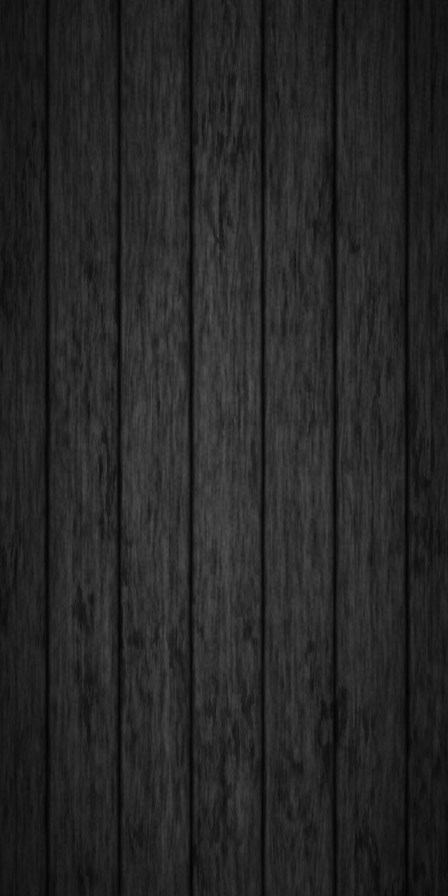
Reproduce this texture procedurally as a Shadertoy shader.

```glsl
// Charcoal vertical wood planks with fine grain, worn streaks and a soft vignette.

float hash(vec2 p) {
    return fract(sin(dot(p, vec2(127.1, 311.7))) * 43758.5453);
}

float noise(vec2 p) {
    vec2 i = floor(p), f = fract(p);
    f = f * f * (3.0 - 2.0 * f);
    return mix(mix(hash(i), hash(i + vec2(1, 0)), f.x),
               mix(hash(i + vec2(0, 1)), hash(i + vec2(1, 1)), f.x), f.y);
}

float fbm(vec2 p) {
    float sum = 0.0, amp = 0.5;
    for (int i = 0; i < 4; i++) {
        sum += amp * noise(p);
        p = p * 2.03 + 17.3;
        amp *= 0.5;
    }
    return sum / 0.9375;
}

void mainImage(out vec4 fragColor, in vec2 fragCoord) {
    vec2 uv = fragCoord / iResolution.xy;
    vec2 p = fragCoord / iResolution.x;

    // Plank layout: six seams, with partial boards at both sides
    float pitch = 0.1605;
    float column = (p.x - 0.1055) / pitch;
    float plank = floor(column);
    float across = fract(column);
    float seamDist = min(across, 1.0 - across) * pitch;
    float seed = hash(vec2(plank, 4.7));

    // Each plank gets its own stretch of wavering wood
    vec2 q = p + vec2(0.0, 13.0 * seed + 3.0 * plank);
    q.x += 0.012 * (fbm(vec2(q.x * 9.0, q.y * 5.0)) - 0.5);

    // Long fibres, thin dark pores and nested growth rings
    float fibre = noise(vec2(q.x * 170.0, q.y * 10.0));
    float pore = noise(vec2(q.x * 240.0, q.y * 34.0));
    float speck = noise(p * vec2(256.0, 150.0));
    float streak = noise(vec2(q.x * 70.0, q.y * 2.5));
    float rings = sin(110.0 * fbm(vec2(q.x * 12.0, q.y * 1.2)));
    float figure = smoothstep(0.40, 0.75, noise(vec2(plank * 7.0, q.y * 3.0)));
    float tone = 1.02 + 0.36 * (fibre - 0.5) + 0.36 * (pore - 0.5)
               + 0.22 * (speck - 0.5) + 0.20 * (streak - 0.5) + 0.09 * rings * figure;
    tone -= 0.16 * smoothstep(0.68, 0.9, noise(vec2(q.x * 150.0, q.y * 15.0) + 31.0));
    tone *= 0.96 + 0.08 * seed;

    // Cloudy wear, and slender dark flecks gathered in patches
    tone *= 0.92 + 0.16 * fbm(q * vec2(11.0, 5.0));
    float patches = smoothstep(0.47, 0.75, fbm(q * vec2(16.0, 4.5) + 5.0));
    float fleck = fbm(q * vec2(115.0, 22.0)) + 0.20 * (fibre - 0.5);
    tone *= 1.0 - 0.46 * patches * smoothstep(0.44, 0.66, fleck);

    // Narrow secondary groove inside some planks
    float groove = abs(across - mix(0.2, 0.65, hash(vec2(plank, 9.1)))) * pitch;
    tone *= 1.0 - 0.20 * step(0.4, seed) * (1.0 - smoothstep(0.001, 0.004, groove));

    // Soft dark seams of uneven depth, shaded edges and a thin lit bevel
    float depth = 0.64 + 0.18 * noise(vec2(plank, p.y * 14.0));
    tone *= 1.0 - depth * exp(-pow(seamDist / 0.0048, 2.0));
    tone *= 1.0 - 0.28 * exp(-seamDist * 75.0);
    tone += 0.13 * exp(-pow((across * pitch - 0.011) / 0.003, 2.0));

    // Light falls off from the centre
    vec2 c = uv - 0.5;
    float light = 0.237 * exp(-2.6 * c.x * c.x - 1.9 * c.y * c.y);

    fragColor = vec4(vec3(clamp(light * tone, 0.0, 1.0)), 1.0);
}
```
